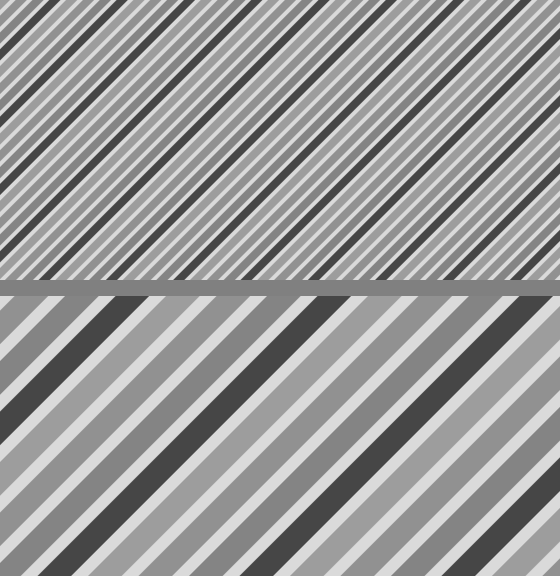
Top: the whole. Bottom: its middle third, enlarged.
Write a WebGL 2 fragment shader that draws this pattern.

```glsl
#version 300 es
precision highp float;

uniform vec2 u_resolution;
out vec4 fragColor;

const float REPEAT = 0.2404;       // horizontal period, in canvas heights
const float DARK_CENTRE = 0.196;   // first dark band along the top edge
const float BANDS = 4.0;           // bands in each repeat
const float BAND_SHARE = 0.6667;   // band width within its cell

const vec3 GAP_COLOUR = vec3(0.855);
const vec3 DARK_COLOUR = vec3(0.275);
const vec3 PALE_COLOUR = vec3(0.617);
const vec3 DEEP_COLOUR = vec3(0.518);

// Distance across diagonals that rise to the right, measured along x
float diagonal(vec2 p) {
    return p.x + 1.0 - p.y;
}

// One dark band, then three greys stepping from pale to deep
vec3 bandColour(float index, float count) {
    float k = mod(index, count);
    vec3 grey = mix(PALE_COLOUR, DEEP_COLOUR, (k - 1.0) / (count - 2.0));
    return k < 0.5 ? DARK_COLOUR : grey;
}

// Smooth coverage of a band centred on zero
float bandMask(float offset, float width, float blur) {
    return 1.0 - smoothstep(-blur, blur, abs(offset) - 0.5 * width);
}

vec3 stripes(float s, float pixel) {
    float cell = REPEAT / BANDS;
    float c = (s - DARK_CENTRE) / cell;
    float index = floor(c + 0.5);
    float mask = bandMask(c - index, BAND_SHARE, pixel / cell);
    return mix(GAP_COLOUR, bandColour(index, BANDS), mask);
}

void main() {
    vec2 p = gl_FragCoord.xy / u_resolution.y;
    float pixel = 1.0 / u_resolution.y;
    fragColor = vec4(stripes(diagonal(p), pixel), 1.0);
}
```
